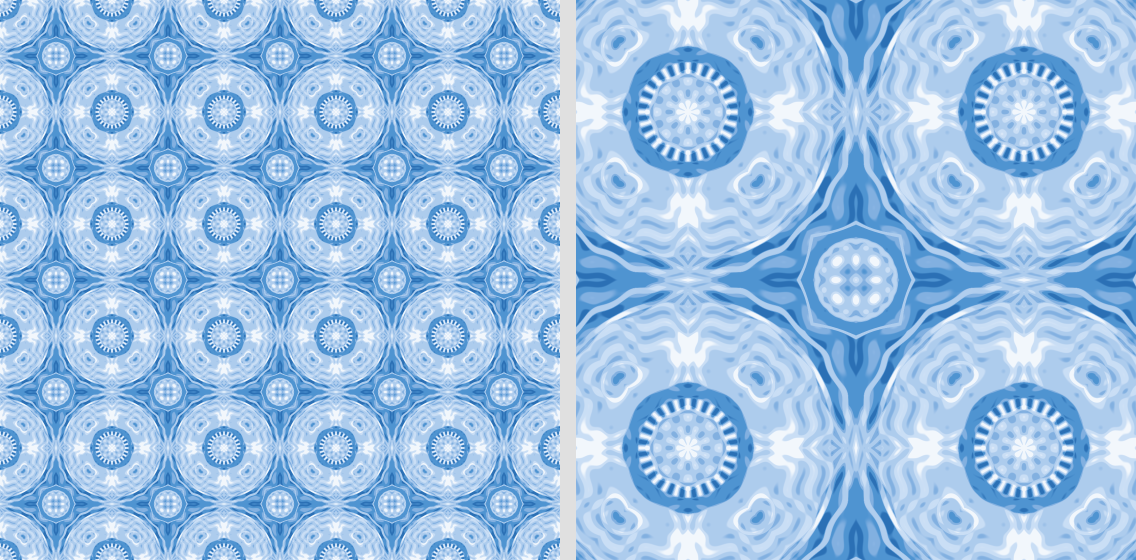
Left: the whole. Right: its middle third, enlarged.
This pattern is drawn by a WebGL 1 fragment shader. Its source:

```glsl
precision highp float;
// Kaleidoscopic blue marble: four-armed stars alternate with beaded rings.
// Each square cell is folded into one mirrored wedge; a tone built from warped
// sines and distances there is cut into six flat shades, from dark to white.

#define REPEATS 5.0
#define WARP 0.018
#define STAR_EDGE 0.43
#define RING_OUTER 0.192
#define RING_INNER 0.150
#define MEDALLION 0.125
#define SHADE_SOFTNESS 0.16

uniform vec2 u_resolution;

// Mirror a cell about both axes and the diagonal; the star sits at zero.
vec2 foldCell(vec2 uv) {
  vec2 p = abs(fract(uv * REPEATS) - 0.5);
  return vec2(max(p.x, p.y), min(p.x, p.y));
}

// Layered sines bend the wedge like stirred paint.
vec2 swirl(vec2 p) {
  for (int i = 0; i < 3; i++) {
    float k = float(i);
    p += WARP / (k + 1.0) * sin(p.yx * (18.0 + 14.0 * k) + vec2(1.3, 4.1) * (k + 1.0));
  }
  return p;
}

float spot(vec2 p, vec2 center, vec2 size) {
  vec2 e = (p - center) / size;
  return exp(-dot(e, e));
}

float stroke(float d, float halfWidth) {
  return 1.0 - smoothstep(0.5 * halfWidth, halfWidth, abs(d));
}

float inside(float d) {
  return 1.0 - smoothstep(-0.004, 0.004, d);
}

// Pale marbled ground with an eye on each diagonal and white glows between.
float groundTone(vec2 p, vec2 w, float r) {
  float eye = length((w - vec2(0.295, 0.28)) * vec2(1.0, 1.2));
  float t = 3.25 + 0.7 * sin(95.0 * eye + 2.0 * sin(40.0 * w.x));
  t += 0.35 * sin(130.0 * r + 20.0 * w.y);
  t += 1.1 * stroke(eye - 0.052, 0.009);
  t -= 1.8 * spot(p, vec2(0.29, 0.285), vec2(0.028));
  return t + 2.4 * spot(p, vec2(0.5, 0.21), vec2(0.05, 0.06));
}

// Blue arms: streaks fan out from the tip, crossed by pale strands.
float starTone(vec2 p, vec2 w, float r) {
  float fan = atan(w.y, 0.56 - w.x);
  float t = 1.2 + 0.8 * sin(22.0 * fan + 14.0 * w.x);
  t += 0.45 * sin(60.0 * (w.x + w.y) + 3.0 * sin(30.0 * w.y));
  t -= 0.7 * spot(p, vec2(0.25, 0.09), vec2(0.07, 0.03));
  t = mix(t, 3.5, stroke(r - 0.488 + 0.006 * sin(50.0 * w.x), 0.011));
  t = mix(t, 3.0, stroke(w.x + 0.6 * w.y - 0.2, 0.008));
  float axis = smoothstep(0.34, 0.46, p.x) * (1.0 - smoothstep(0.015, 0.045, p.y));
  t = mix(t, 3.5 + 1.2 * cos(140.0 * p.y + 30.0 * (0.5 - p.x)), axis);
  t += 1.8 * smoothstep(0.42, 0.5, p.x) * (1.0 - axis);
  return mix(t, 5.0, stroke(r - STAR_EDGE - 0.012, 0.01) * spot(p, vec2(0.3, 0.13), vec2(0.1)));
}

// Rosette at the star's heart: white petals on blue with a pale rim.
float medallionTone(vec2 p, float s) {
  float t = 1.9 + 0.5 * cos(90.0 * s);
  t += 3.4 * spot(p, vec2(0.056, 0.0), vec2(0.024, 0.014));
  t += 3.2 * spot(p, vec2(0.06, 0.055), vec2(0.021));
  t += 2.6 * spot(p, vec2(0.096, 0.03), vec2(0.014, 0.018));
  t += 2.0 * spot(p, vec2(0.0), vec2(0.014));
  float scallop = 0.004 * cos(16.0 * atan(p.y, p.x + 0.0001));
  return mix(t, 3.6, stroke(s - MEDALLION + 0.007 + scallop, 0.011));
}

// Blue band, a circle of white beads, then a pale flower with a white core.
float ringTone(vec2 w, float r, float angle) {
  float band = 1.0 + 0.6 * sin(150.0 * r + 2.0 * cos(8.0 * angle)) + 0.4 * sin(70.0 * w.x);
  float beads = 2.0 + 3.0 * cos(24.0 * angle) * stroke(r - 0.132, 0.022);
  beads += 1.6 * stroke(r - 0.114 - 0.006 * cos(8.0 * angle), 0.009);
  float flower = 3.1 + 1.3 * cos(8.0 * angle) * sin(85.0 * r);
  flower += 2.2 * (1.0 - smoothstep(0.022, 0.048, r));
  float t = mix(beads, flower, inside(r - 0.103));
  return mix(band, t, inside(r - RING_INNER));
}

float patternTone(vec2 uv) {
  vec2 p = foldCell(uv);
  vec2 w = swirl(p);
  vec2 c = vec2(0.5) - p;
  float r = length(c);
  float s = length(p);
  float angle = atan(c.y, c.x + 0.0001);
  float edge = r - STAR_EDGE + 0.008 * sin(38.0 * w.x + 1.0);
  float t = mix(starTone(p, w, r), groundTone(p, w, r), inside(edge));
  t = mix(t, medallionTone(p, s), inside(s - MEDALLION));
  float rim = r - RING_OUTER - 0.004 * cos(8.0 * angle);
  return mix(t, ringTone(w, r, angle), inside(rim));
}

float cut(float tone, float level) {
  return smoothstep(level - SHADE_SOFTNESS, level + SHADE_SOFTNESS, tone);
}

vec3 shade(float tone) {
  vec3 col = mix(vec3(0.17, 0.44, 0.71), vec3(0.31, 0.58, 0.82), cut(tone, 0.3));
  col = mix(col, vec3(0.51, 0.69, 0.88), cut(tone, 1.6));
  col = mix(col, vec3(0.68, 0.80, 0.93), cut(tone, 2.4));
  col = mix(col, vec3(0.79, 0.87, 0.96), cut(tone, 3.6));
  return mix(col, vec3(0.95, 0.97, 0.99), cut(tone, 4.4));
}

void main() {
  // Average a 3 by 3 grid of samples to smooth the fine contours.
  vec3 sum = vec3(0.0);
  for (int i = 0; i < 3; i++) {
    for (int j = 0; j < 3; j++) {
      vec2 offset = (vec2(float(i), float(j)) - 1.0) / 3.0;
      sum += shade(patternTone((gl_FragCoord.xy + offset) / u_resolution));
    }
  }
  gl_FragColor = vec4(sum / 9.0, 1.0);
}
```
